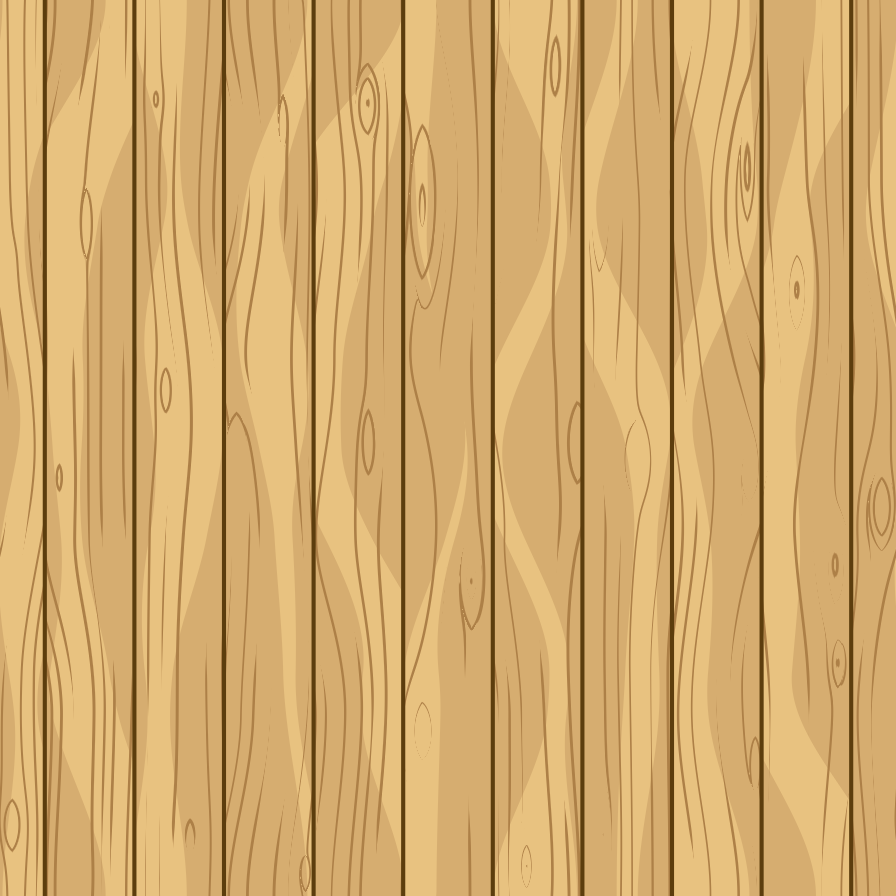
Give the GLSL for this texture, as a Shadertoy shader.

```glsl
// Ten upright wooden planks with dark gaps, pale streaks and drawn grain.
// Grain lines are contours of a warped field that flows around pointed knots;
// every noise along the height wraps, so the tile has no seam.

float hash(vec2 p) {
    return fract(sin(dot(p, vec2(127.1, 311.7))) * 43758.5453);
}

// Smooth noise along y that repeats after a whole number of cells.
float wrapNoise(float y, float cells, float seed) {
    float t = y * cells;
    float i = floor(t);
    float a = hash(vec2(mod(i, cells), seed));
    float b = hash(vec2(mod(i + 1.0, cells), seed));
    return mix(a, b, smoothstep(0.0, 1.0, t - i));
}

// Grain field: x runs over -0.5..0.5 inside the plank, y over the canvas.
float grainField(vec2 p, float plank) {
    float x = p.x;

    // Knots push the grain aside and hold rings within.
    for (float k = 0.0; k < 3.0; k++) {
        vec2 seed = vec2(plank * 3.0 + k, 5.3);
        vec2 center = vec2(hash(seed) - 0.5, (k + 0.8 * hash(seed + 1.7)) / 3.0);
        float radius = mix(0.07, 0.21, hash(seed + 3.1));
        float dy = fract(p.y - center.y + 0.5) - 0.5;
        vec2 q = vec2(x - center.x, dy * mix(1.8, 4.2, hash(seed + 4.9)));
        float r = length(q) + 0.4 * abs(q.x);
        float around = q.x * (1.0 - radius * radius / max(r * r, 1e-5));
        x = center.x + (r < radius ? (r - radius) * 2.0 : around);
    }

    // The two sides of the plank sway separately.
    float left = wrapNoise(p.y, 5.0, plank + 20.5);
    float right = wrapNoise(p.y, 4.0, plank + 40.5);
    x += 0.5 * mix(left, right, clamp(p.x + 0.5, 0.0, 1.0));
    return 5.0 * x + 0.25 * sin(9.0 * x + plank * 2.4);
}

void mainImage(out vec4 fragColor, in vec2 fragCoord) {
    vec2 uv = fragCoord / iResolution.xy;
    float res = iResolution.y;
    float cell = floor(uv.x * 10.0 + 0.5);
    float plank = mod(cell, 10.0);
    vec2 p = vec2(uv.x * 10.0 - cell, uv.y);

    // Flat wood with a wandering pale streak.
    float middle = 1.1 * (wrapNoise(p.y, 4.0, plank + 60.5) - 0.5);
    float halfBand = mix(-0.04, 0.52, wrapNoise(p.y, 5.0, plank + 80.5));
    float streak = clamp((halfBand - abs(p.x - middle)) * 0.1 * res + 0.5, 0.0, 1.0);
    vec3 color = mix(vec3(0.84, 0.68, 0.44), vec3(0.91, 0.76, 0.50), streak);

    // Distance to the nearest contour, in canvas units.
    float e = 0.0004;
    float f = grainField(p, plank);
    vec2 slope = vec2(grainField(p + vec2(e * 10.0, 0.0), plank) - f,
                      grainField(p + vec2(0.0, e), plank) - f) / e;
    float line = floor(f + 0.5);
    float dist = abs(f - line) / max(length(slope), 1.0);

    // Each line swells, thins and breaks off along its length.
    float swell = wrapNoise(p.y, 6.0, line * 1.7 + plank * 13.0 + 100.5);
    float boldness = mix(0.0009, 0.0017, hash(vec2(line, plank + 7.7)));
    float halfWidth = mix(-0.0012, boldness, smoothstep(0.08, 0.5, swell));
    float grain = clamp((halfWidth - dist) * res + 0.5, 0.0, 1.0);
    color = mix(color, vec3(0.68, 0.50, 0.28), grain);

    // Dark gaps between planks.
    float gapDist = (0.5 - abs(p.x)) * 0.1;
    float gap = clamp((0.0023 - gapDist) * res + 0.5, 0.0, 1.0);
    color = mix(color, vec3(0.36, 0.24, 0.05), gap);

    fragColor = vec4(color, 1.0);
}
```
